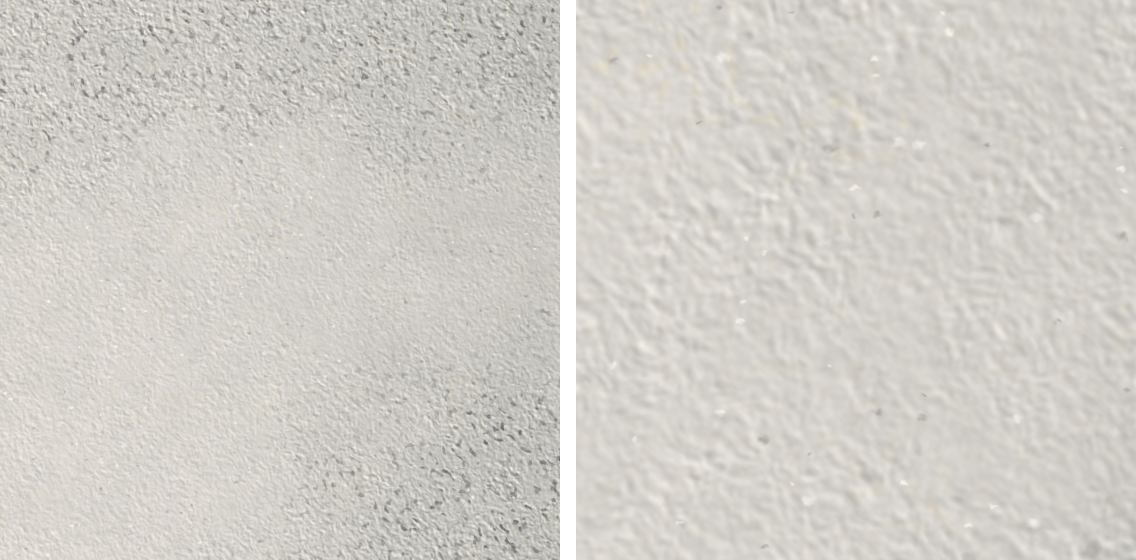
Left, the full canvas; right, a detail of the centre.
This texture is drawn by a WebGL 1 fragment shader. Its source:

```glsl
precision highp float;
uniform vec2 u_resolution;

#define GRAIN_SCALE 108.0
#define GRAIN_STRETCH 0.72
#define LIGHT_STEP 0.0022
#define SMOOTH_RELIEF 0.085
#define ROUGH_RELIEF 0.18
#define PIT_DEPTH 0.19
#define SPECK_CELLS 75.0
#define DUST_COLOR vec3(0.850, 0.833, 0.812)
#define STONE_COLOR vec3(0.755, 0.750, 0.732)
#define SAND_TINT vec3(0.016, 0.008, -0.018)

vec2 hash2(vec2 cell) {
  vec3 h = fract(cell.xyx * vec3(0.1031, 0.1030, 0.0973));
  h += dot(h, h.yzx + 33.33);
  return fract((h.xx + h.yz) * h.zy);
}

float cornerSlope(vec2 cell, vec2 offset) {
  return dot(hash2(cell) * 2.0 - 1.0, offset);
}

// Gradient noise, roughly -1 to 1
float noise(vec2 p) {
  vec2 i = floor(p), f = fract(p);
  vec2 w = f * f * f * (f * (f * 6.0 - 15.0) + 10.0);
  vec2 e = vec2(1.0, 0.0);
  float low = mix(cornerSlope(i, f), cornerSlope(i + e, f - e), w.x);
  float high = mix(cornerSlope(i + e.yx, f - e.yx), cornerSlope(i + 1.0, f - 1.0), w.x);
  return 1.5 * mix(low, high, w.y);
}

float fbm(vec2 p) {
  float sum = 0.0, gain = 0.6;
  for (int k = 0; k < 4; k++) {
    sum += gain * noise(p);
    p = mat2(1.6, 1.2, -1.2, 1.6) * p + 17.3;
    gain *= 0.5;
  }
  return sum;
}

// Grain height: x runs along the grain, y faces the light
float grainHeight(vec2 q) {
  q *= GRAIN_SCALE;
  return 0.55 * noise(q + 40.0) + 0.42 * noise(q * 1.8 + 91.0) + 0.2 * noise(q * 2.7 + 7.0);
}

// Worn band across the middle, coarse ground above and at lower right
float roughness(vec2 p) {
  float wander = 0.22 * fbm(p * 5.0 + 3.0);
  float topEdge = 0.62 + 0.17 * smoothstep(0.0, 0.5, p.x) - 0.05 * p.x;
  float top = smoothstep(-0.13, 0.17, p.y - topEdge + wander);
  float lowEdge = 0.36 * smoothstep(0.15, 0.85, p.x);
  float low = smoothstep(-0.10, 0.16, lowEdge - p.y + wander);
  return max(top, low * smoothstep(0.15, 0.8, p.x));
}

// Loose bright and dark chips: one candidate per cell, ragged outline
float specks(vec2 p) {
  vec2 g = p * SPECK_CELLS, cell = floor(g);
  vec2 pick = hash2(cell + 211.0);
  vec2 offset = g - cell - 0.3 - 0.4 * hash2(cell + 57.0);
  offset += 0.16 * vec2(noise(g * 3.0), noise(g * 3.0 + 19.0));
  float radius = mix(0.1, 0.26, pick.y * pick.y);
  float chip = 1.0 - smoothstep(radius * 0.2, radius * 1.5, length(offset * vec2(0.8, 1.2)));
  return chip * (step(0.94, pick.x) * 0.10 - step(pick.x, 0.03) * 0.12);
}

void main() {
  vec2 p = gl_FragCoord.xy / u_resolution;
  float rough = roughness(p);

  // Bend the grain a little, then align it with the falling diagonal
  vec2 bent = p + 0.004 * vec2(noise(p * 28.0), noise(p * 28.0 + 63.0));
  vec2 q = 0.7071 * vec2((bent.x - bent.y) * GRAIN_STRETCH, bent.x + bent.y);

  // Broad tone: pale dust at lower left, grey stone toward the right
  float grey = 0.12 + 0.36 * rough + 0.48 * smoothstep(0.25, 1.05, p.x);
  grey += 0.30 * fbm(p * 7.0 + 20.0) + 0.32 * fbm(p * 30.0 + 5.0);
  grey -= 0.25 * (1.0 - p.x) * (1.0 - p.y);
  vec3 color = mix(DUST_COLOR, STONE_COLOR, clamp(grey, -0.3, 1.3));

  // Side-lit relief
  vec2 toLight = vec2(0.0, LIGHT_STEP);
  float slope = grainHeight(q + toLight) - grainHeight(q - toLight);
  float patchiness = 1.0 + 0.9 * fbm(p * 14.0 + 31.0);
  float relief = mix(SMOOTH_RELIEF, ROUGH_RELIEF, rough) * patchiness;
  color += relief * slope;

  // Shadowed pits and short crevices, gathered in clusters
  float pits = smoothstep(0.20, 0.65, noise(q * 88.0 + 130.0) + 0.4 * noise(q * 170.0));
  float crevice = 1.0 - smoothstep(0.0, 0.10, abs(noise(q * 42.0 + 8.0)));
  crevice *= smoothstep(0.12, 0.45, noise(p * 26.0 + 77.0));
  float cluster = clamp(0.8 + 1.2 * fbm(p * 10.0 + 44.0) + 0.3 * p.x, 0.2, 1.6);
  float shade = pits * cluster * (0.14 + 0.86 * rough) + 0.5 * crevice * rough;
  color -= PIT_DEPTH * shade * vec3(1.0, 0.98, 0.94);

  // Sandy grains gathered in patches, then loose stones
  float sand = smoothstep(0.0, 0.6, noise(p * 95.0 + 15.0));
  sand *= 0.35 + smoothstep(0.0, 0.4, fbm(p * 9.0 + 55.0));
  color += SAND_TINT * sand + specks(p);

  gl_FragColor = vec4(clamp(color, 0.0, 1.0), 1.0);
}
```
